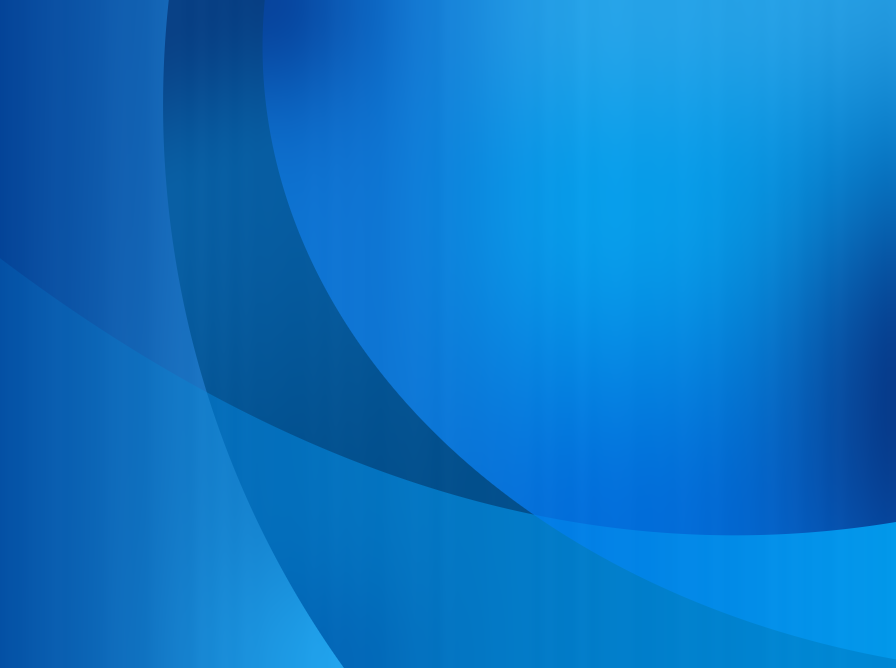
Write a Shadertoy shader that draws this background.

```glsl
// Abstract blue backdrop: two large ellipse arcs and one shallow parabola
// split the canvas into translucent-looking sheets. Each sheet is coloured
// by gradients and soft glows, layered by masks, with faint vertical streaks.

// Usual sine hash, 0 to 1.
float hash(float n) {
    return fract(sin(n * 12.9898) * 43758.5453);
}

// Smooth one-dimensional noise, 0 to 1.
float noise(float x) {
    float cell = floor(x);
    return mix(hash(cell), hash(cell + 1.0), smoothstep(0.0, 1.0, x - cell));
}

// Negative inside the ellipse, positive outside.
float ellipse(vec2 p, vec2 centre, vec2 radii) {
    return length((p - centre) / radii) - 1.0;
}

// Anti-aliased coverage of the negative side of a field.
float coverage(float field) {
    float gradient = length(vec2(dFdx(field), dFdy(field)));
    return clamp(0.5 - field / gradient, 0.0, 1.0);
}

// Soft elliptical falloff, 1 at the centre.
float glow(vec2 p, vec2 centre, vec2 size) {
    vec2 d = (p - centre) / size;
    return exp(-dot(d, d));
}

// Gradient through three colours, the middle one reached at position mid.
vec3 ramp(vec3 low, vec3 middle, vec3 high, float mid, float t) {
    vec3 lower = mix(low, middle, smoothstep(0.0, mid, t));
    return mix(lower, high, smoothstep(mid, 1.0, t));
}

// Bright main sheet, shaded at its left and right borders.
vec3 mainSheet(vec2 p) {
    vec3 royal = vec3(0.01, 0.435, 0.86);
    vec3 cyan = vec3(0.03, 0.62, 0.92);
    vec3 sky = vec3(0.15, 0.64, 0.91);
    float height = clamp((p.y - 0.2) / 0.8, 0.0, 1.0);
    vec3 color = ramp(royal, cyan, sky, 0.62, height);
    float leftShade = 1.0 - smoothstep(0.38, 0.68, p.x);
    color = mix(color, vec3(0.06, 0.46, 0.83), leftShade);
    color = mix(color, vec3(0.03, 0.27, 0.62), glow(p, vec2(0.29, 1.0), vec2(0.12, 0.17)));
    return mix(color, vec3(0.03, 0.22, 0.53), glow(p, vec2(1.03, 0.40), vec2(0.155, 0.38)));
}

// Dark crescent between the two arcs, shaded along its length.
vec3 crescentSheet(vec2 p) {
    float along = clamp((p.y - 0.5 * (p.x - 0.25) - 0.1) / 0.9, 0.0, 1.0);
    return ramp(vec3(0.01, 0.31, 0.55), vec3(0.03, 0.37, 0.64),
                vec3(0.03, 0.25, 0.52), 0.7, along);
}

// Deep blue sheet along the left border.
vec3 leftSheet(vec2 p) {
    float t = clamp(p.x * (5.1 - 1.2 * p.y), 0.0, 1.0);
    return mix(vec3(0.02, 0.27, 0.60), vec3(0.10, 0.45, 0.76), t);
}

// Lower left sheet with a light corner.
vec3 lowerLeftSheet(vec2 p) {
    float t = clamp(p.x / 0.24, 0.0, 1.0);
    vec3 color = mix(vec3(0.02, 0.32, 0.65), vec3(0.08, 0.50, 0.80), t);
    return mix(color, vec3(0.13, 0.64, 0.93), glow(p, vec2(0.39, 0.0), vec2(0.14, 0.20)));
}

// Lower continuation of the crescent.
vec3 lowerCrescentSheet(vec2 p) {
    float t = clamp((p.x - 0.23) / 0.7, 0.0, 1.0);
    vec3 color = mix(vec3(0.02, 0.43, 0.73), vec3(0.0, 0.53, 0.83), t);
    float shade = 0.8 * glow(p, vec2(0.35, 0.0), vec2(0.12, 0.15));
    return mix(color, vec3(0.01, 0.39, 0.71), shade);
}

// Light strip at the lower right.
vec3 stripSheet(vec2 p) {
    float t = clamp((p.x - 0.6) / 0.4, 0.0, 1.0);
    return mix(vec3(0.01, 0.49, 0.90), vec3(0.01, 0.60, 0.92), t);
}

void mainImage(out vec4 fragColor, in vec2 fragCoord) {
    vec2 p = fragCoord / iResolution.xy;

    // Boundaries of the sheets
    float outerArc = coverage(ellipse(p, vec2(1.267, 0.843), vec2(1.085, 1.451)));
    float innerArc = coverage(ellipse(p, vec2(1.204, 0.930), vec2(0.911, 0.941)));
    float fromVertex = p.x - 0.82;
    float belowWave = coverage(p.y - 0.1986 - 0.617 * fromVertex * fromVertex);

    // Layers from left to right, above and below the wave
    vec3 upper = mix(leftSheet(p), crescentSheet(p), outerArc);
    upper = mix(upper, mainSheet(p), innerArc);
    vec3 lower = mix(lowerLeftSheet(p), lowerCrescentSheet(p), outerArc);
    lower = mix(lower, stripSheet(p), innerArc);
    vec3 color = mix(upper, lower, belowWave);

    // Faint vertical streaks
    color += 0.012 * (noise(p.x * 80.0) - 0.5);
    fragColor = vec4(color, 1.0);
}
```
